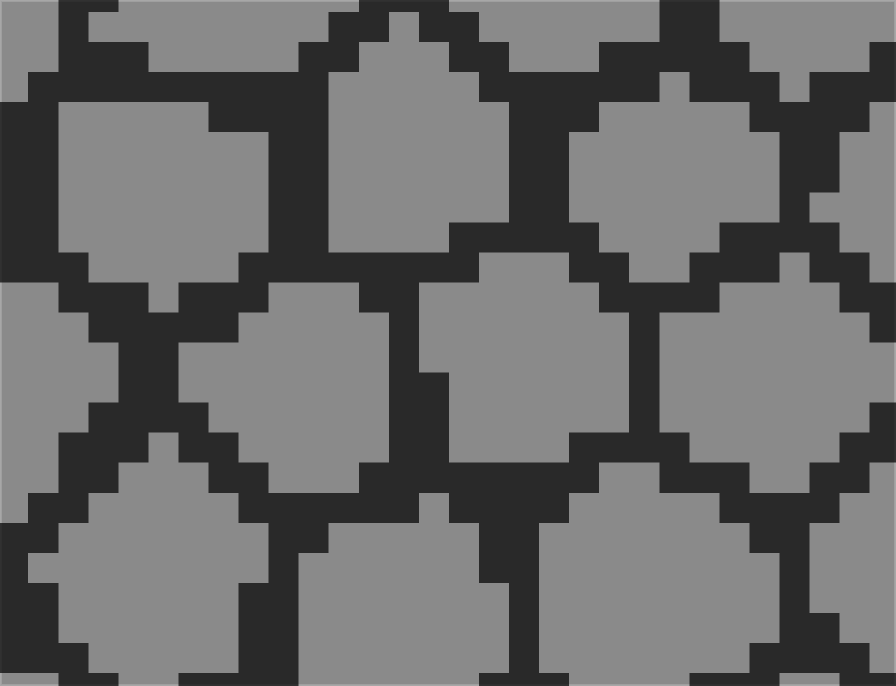
A WebGL 2 fragment shader for this pattern:

```glsl
#version 300 es
precision highp float;
// Blocky cobblestones: grey Voronoi stones with dark joints, snapped to coarse squares.

uniform vec2 u_resolution;
out vec4 fragColor;

const vec2 STONE_PITCH = vec2(9.0, 6.9); // stone spacing, in blocks

vec2 hash22(vec2 p) {
    vec3 q = fract(p.xyx * vec3(0.1031, 0.1030, 0.0973));
    q += dot(q, q.yzx + 33.33);
    return fract((q.xx + q.yz) * q.zy);
}

// Jittered stone centre near p, in staggered rows.
vec2 stoneCentre(vec2 p, vec2 neighbour) {
    float row = floor(p.y / STONE_PITCH.y) + neighbour.y;
    float stagger = 0.5 * mod(row, 2.0);
    float column = floor(p.x / STONE_PITCH.x - stagger) + neighbour.x;
    vec2 jitter = (hash22(vec2(column, row) + 17.0) - 0.5) * vec2(0.42, 0.46);
    return (vec2(column + stagger, row) + 0.5 + jitter) * STONE_PITCH;
}

// Distance from p to the closest border between two stones.
float jointDistance(vec2 p) {
    vec2 nearest = vec2(1e3);
    for (int y = -2; y <= 2; y++) {
        for (int x = -2; x <= 2; x++) {
            vec2 toStone = stoneCentre(p, vec2(x, y)) - p;
            if (dot(toStone, toStone) < dot(nearest, nearest)) nearest = toStone;
        }
    }
    float border = 1e3;
    for (int y = -2; y <= 2; y++) {
        for (int x = -2; x <= 2; x++) {
            vec2 toStone = stoneCentre(p, vec2(x, y)) - p;
            vec2 across = toStone - nearest;
            if (dot(across, across) > 0.01) {
                border = min(border, dot(0.5 * (toStone + nearest), normalize(across)));
            }
        }
    }
    return border;
}

// 1 on a stone, 0 in a joint; constant inside each square block.
float stoneMask(vec2 uv) {
    vec2 block = floor(uv * 22.83 + vec2(0.06, 0.57)) + 0.5;
    return step(0.76, jointDistance(block));
}

void main() {
    // Average four samples per pixel to smooth the block edges.
    float stone = 0.0;
    for (int i = 0; i < 4; i++) {
        vec2 offset = vec2(i % 2, i / 2) * 0.5 - 0.25;
        stone += 0.25 * stoneMask((gl_FragCoord.xy + offset) / u_resolution.y);
    }
    vec3 colour = mix(vec3(0.16), vec3(0.54), stone);

    // Thin lighter rim along the canvas edge.
    vec2 inset = min(gl_FragCoord.xy, u_resolution - gl_FragCoord.xy) / u_resolution.y;
    float rim = 1.0 - smoothstep(0.0015, 0.0035, min(inset.x, inset.y));
    fragColor = vec4(colour * (1.0 + 0.21 * rim), 1.0);
}
```
